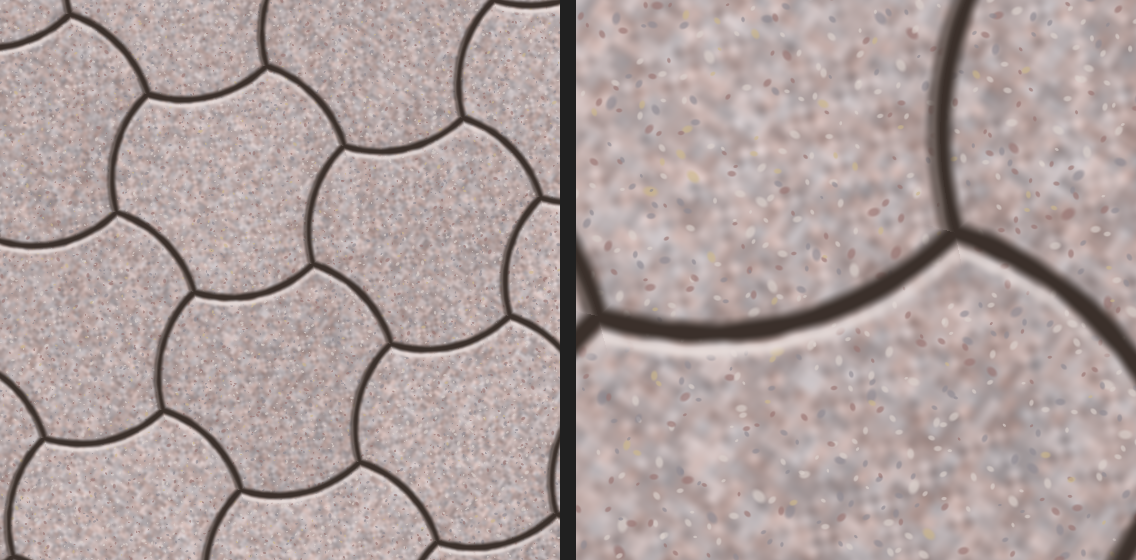
Left, the full canvas; right, a detail of the centre.
Reproduce this texture procedurally as a WebGL 2 fragment shader.

```glsl
#version 300 es
precision highp float;

uniform vec2 u_resolution;
out vec4 fragColor;

#define STEP_A vec2(0.351, -0.0925)
#define STEP_B vec2(0.0833, -0.3535)
#define ORIGIN vec2(0.411, 0.680)
#define ARC_RADIUS 0.2118
#define JOINT_CORE 0.0018
#define JOINT_EDGE 0.0106
#define GRAIN_SCALE 150.0
#define GRAIN_AMOUNT 0.17
#define STONE_COLOR vec3(0.73, 0.67, 0.665)
#define JOINT_COLOR vec3(0.23, 0.19, 0.17)
#define RIM_COLOR vec3(0.91, 0.87, 0.86)

float hash(vec2 p) {
    return fract(sin(dot(p, vec2(127.1, 311.7))) * 43758.5453);
}

float noise(vec2 p) {
    vec2 i = floor(p), f = fract(p);
    f = f * f * (3.0 - 2.0 * f);
    float low = mix(hash(i), hash(i + vec2(1, 0)), f.x);
    float high = mix(hash(i + vec2(0, 1)), hash(i + vec2(1, 1)), f.x);
    return mix(low, high, f.y);
}

vec2 rotate(vec2 p, float angle) {
    float c = cos(angle), s = sin(angle);
    return vec2(c * p.x - s * p.y, s * p.x + c * p.y);
}

// Keeps the nearer wall: x is the inside distance, yz the outward normal
vec3 carve(vec3 wall, vec2 toNeighbor) {
    float len = length(toNeighbor);
    float d = len - ARC_RADIUS;
    return d < wall.x ? vec3(d, toNeighbor / max(len, 1e-4)) : wall;
}

// A disc with three neighboring discs cut out of it
vec3 paver(vec2 p) {
    float len = length(p);
    vec3 wall = vec3(ARC_RADIUS - len, p / max(len, 1e-4));
    wall = carve(wall, STEP_A - p);
    wall = carve(wall, -STEP_B - p);
    return carve(wall, STEP_B - STEP_A - p);
}

// Scattered pebbles, one candidate per cell
vec3 addSpecks(vec3 color, vec2 p, float seed) {
    vec2 cell = floor(p);
    vec2 id = cell + seed * 17.0;
    vec2 center = 0.3 + 0.4 * vec2(hash(id + 3.1), hash(id + 7.7));
    float radius = mix(0.12, 0.3, hash(id + 5.3));
    vec2 offset = rotate(p - cell - center, hash(id + 2.2) * 6.28);
    float mask = 1.0 - smoothstep(radius * 0.4, radius, length(offset * vec2(1.0, 1.5)));
    mask *= step(0.55, hash(id + 9.4));
    float kind = hash(id + 1.9);
    vec3 pebble = kind < 0.4 ? vec3(0.86, 0.82, 0.80)
                : kind < 0.65 ? vec3(0.60, 0.46, 0.45)
                : kind < 0.92 ? vec3(0.56, 0.54, 0.57)
                : vec3(0.80, 0.72, 0.55);
    return mix(color, pebble, mask * 0.65);
}

vec3 stone(vec2 uv, vec2 id) {
    vec2 p = rotate(uv, 0.6) * GRAIN_SCALE;
    float grain = (noise(p) - 0.5) * GRAIN_AMOUNT;
    grain += (noise(rotate(p, 1.1) * 0.55 + 31.0) - 0.5) * GRAIN_AMOUNT * 0.6;
    float tint = noise(p * 0.7 + 57.0) - 0.5;
    float stain = noise(uv * 7.0 + id * 5.0) - 0.5;
    vec3 color = STONE_COLOR + grain + vec3(0.05, -0.015, -0.045) * tint;
    color += (hash(id + 11.0) - 0.5) * 0.035 + stain * 0.025;
    for (float layer = 0.0; layer < 3.0; layer++)
        color = addSpecks(color, rotate(uv, layer + 0.4) * (48.0 + 17.0 * layer), layer);
    return color;
}

void main() {
    vec2 uv = gl_FragCoord.xy / u_resolution;

    // Find the paver that owns this point
    mat2 lattice = mat2(STEP_A, STEP_B);
    vec2 base = floor(inverse(lattice) * (uv - ORIGIN) + 0.5);
    vec3 wall = vec3(-1.0, 0.0, 0.0);
    vec2 id = base;
    for (int j = -1; j <= 1; j++)
        for (int i = -1; i <= 1; i++) {
            vec2 candidate = base + vec2(i, j);
            vec3 w = paver(uv - ORIGIN - lattice * candidate);
            if (w.x > wall.x) { wall = w; id = candidate; }
        }

    // Worn outline
    float depth = wall.x + (noise(uv * 60.0) - 0.5) * 0.0016;
    vec3 color = stone(uv, id);

    // Bright rim on edges facing up, soft shade on the others
    float facing = max(wall.z, 0.0);
    float rim = exp(-pow((depth - 0.0108) / 0.0042, 2.0)) * facing * facing;
    color = mix(color, RIM_COLOR, rim * 0.85);
    color *= 1.0 - 0.14 * (1.0 - facing) * exp(-max(depth, 0.0) / 0.008);

    // Dark joint with a dusty wall showing on upright edges
    float upright = smoothstep(0.8, 1.0, wall.y);
    float dust = upright * exp(-pow((depth - 0.004) / 0.0025, 2.0));
    vec3 joint = mix(JOINT_COLOR, vec3(0.45, 0.40, 0.38), dust * 0.7);
    float edge = JOINT_EDGE - 0.0016 * facing + 0.0012 * upright;
    color = mix(joint, color, smoothstep(JOINT_CORE, edge, depth));

    fragColor = vec4(clamp(color, 0.0, 1.0), 1.0);
}
```
